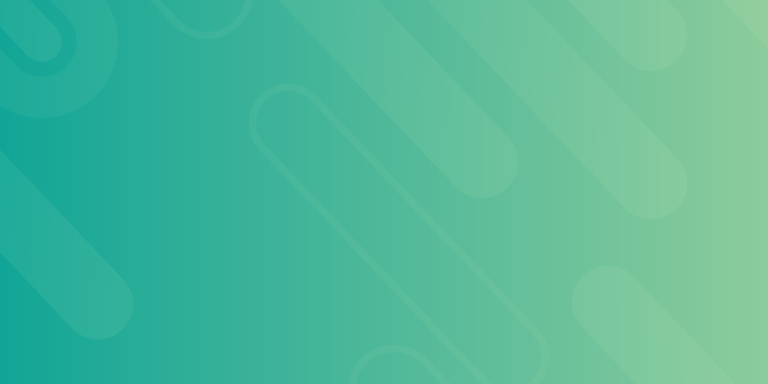
Write a Shadertoy shader that draws this background.

```glsl
// Teal to light green gradient under pale diagonal pills and outlined pills.
// Each pill is a capsule distance function along one shared slant;
// loops tint the solid pills first, then the outlined ones.
// Units: canvas height = 1, origin at the lower left.

const vec3 TEAL = vec3(0.068, 0.648, 0.592);
const vec3 LIGHT_GREEN = vec3(0.550, 0.797, 0.610);
const vec3 PALE_TINT = vec3(0.86, 0.96, 0.76);
const vec2 SLANT = vec2(0.688, -0.725);

// Solid pills: cap centre, radius, signed length along the slant
const int SOLID_COUNT = 7;
const vec4 SOLID[SOLID_COUNT] = vec4[](
    vec4(0.109, 0.891, 0.052, -2.0),
    vec4(0.255, 0.208, 0.092, -2.0),
    vec4(1.255, 0.578, 0.094, -2.0),
    vec4(1.695, 0.523, 0.094, -2.0),
    vec4(1.695, 0.909, 0.094, -2.0),
    vec4(1.948, 1.065, 0.094, 2.0),
    vec4(1.583, 0.214, 0.094, 2.0));

// Outlined pills: same layout, with stroke widths listed apart
const int OUTLINE_COUNT = 4;
const vec4 OUTLINE[OUTLINE_COUNT] = vec4[](
    vec4(0.109, 0.891, 0.198, -2.0),
    vec4(0.539, 1.018, 0.120, -2.0),
    vec4(0.750, 0.680, 0.102, 0.84),
    vec4(1.026, -0.018, 0.120, 2.0));
const float STROKE[OUTLINE_COUNT] = float[](0.107, 0.019, 0.019, 0.019);

// Distance from the cap centre, measured along the pill axis
float alongPill(vec2 p, vec4 pill) {
    float t = dot(p - pill.xy, SLANT) * sign(pill.w);
    return clamp(t, 0.0, abs(pill.w));
}

// Signed distance to a pill
float pillDistance(vec2 p, vec4 pill) {
    vec2 axisPoint = pill.xy + SLANT * sign(pill.w) * alongPill(p, pill);
    return length(p - axisPoint) - pill.z;
}

// Signed distance to a stroke lying just inside a shape's edge
float innerStroke(float d, float width) {
    return abs(d + 0.5 * width) - 0.5 * width;
}

// Smooth coverage of a signed distance
float coverage(float d, float softness) {
    return 1.0 - smoothstep(-softness, softness, d);
}

void mainImage(out vec4 fragColor, in vec2 fragCoord) {
    vec2 p = fragCoord / iResolution.y;
    float softness = 0.8 / iResolution.y;

    // Background gradient
    vec3 color = mix(TEAL, LIGHT_GREEN, fragCoord.x / iResolution.x);

    // Solid pills, fading a little away from the cap
    for (int i = 0; i < SOLID_COUNT; i++) {
        float fade = smoothstep(0.0, 1.0, alongPill(p, SOLID[i]));
        float opacity = mix(0.078, 0.050, fade);
        float mask = coverage(pillDistance(p, SOLID[i]), softness);
        color = mix(color, PALE_TINT, opacity * mask);
    }

    // Outlined pills
    for (int i = 0; i < OUTLINE_COUNT; i++) {
        float d = innerStroke(pillDistance(p, OUTLINE[i]), STROKE[i]);
        color = mix(color, PALE_TINT, 0.055 * coverage(d, softness));
    }

    fragColor = vec4(color, 1.0);
}
```
